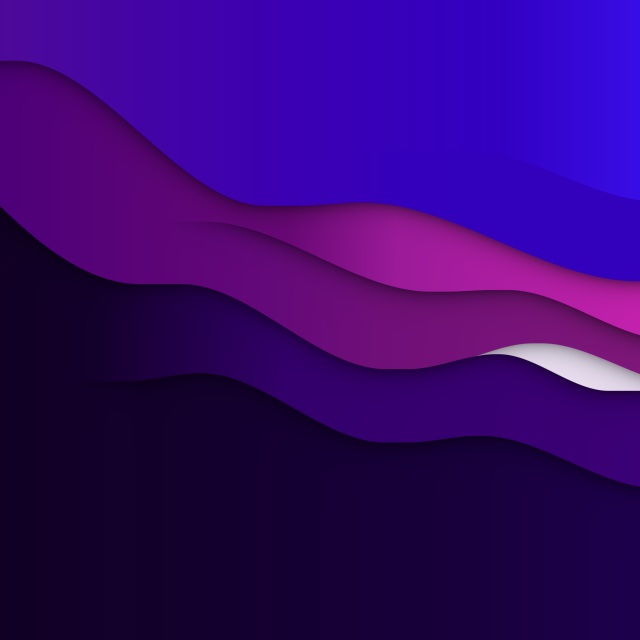
Write a WebGL 2 fragment shader that draws this background.

```glsl
#version 300 es
precision highp float;
// Layered paper waves in blue, magenta and violet, descending to the right.
// Each wave edge is a base height minus smooth steps; layers are painted from
// top to bottom, each with a horizontal ramp and a shadow cast by the one above.

uniform vec2 u_resolution;
out vec4 fragColor;

// Shadow tuning
const float SHADOW_WIDTH = 0.014;
const float SHADOW_DEPTH = 0.45;

// Wave steps, one per column: start x, end x, drop
const mat4x3 BLUE_STEPS = mat4x3(
    0.729, 1.029, 0.0794,  0.0, 1.0, 0.0,
    0.0, 1.0, 0.0,         0.0, 1.0, 0.0);
const mat4x3 MAGENTA_STEPS = mat4x3(
    0.026, 0.414, 0.2266,  0.469, 0.566, -0.0052,
    0.566, 0.996, 0.123,   0.0, 1.0, 0.0);
const mat4x3 PURPLE_STEPS = mat4x3(
    0.319, 0.673, 0.1094,  0.697, 0.768, -0.0026,
    0.794, 1.049, 0.0781,  0.0, 1.0, 0.0);
const mat4x3 WHITE_STEPS = mat4x3(
    0.651, 0.833, -0.0417, 0.846, 1.078, 0.0651,
    0.0, 1.0, 0.0,         0.0, 1.0, 0.0);
const mat4x3 VIOLET_STEPS = mat4x3(
    -0.5625, 0.219, 0.638, 0.284, 0.603, 0.1328,
    0.638, 0.775, -0.0234, 0.779, 0.951, 0.0573);
const mat4x3 DARK_STEPS = mat4x3(
    0.195, 0.3125, -0.013, 0.315, 0.602, 0.1081,
    0.638, 0.745, -0.0104, 0.753, 1.029, 0.082);

// Wave heights at their left end
const float BLUE_BASE = 0.7643;
const float MAGENTA_BASE = 0.905;
const float PURPLE_BASE = 0.6536;
const float WHITE_BASE = 0.4219;
const float VIOLET_BASE = 1.194;
const float DARK_BASE = 0.4036;

// Colour ramps, left to right
const mat4x3 SKY = mat4x3(
    0.30, 0.035, 0.60,  0.235, 0.0, 0.69,  0.20, 0.0, 0.76,  0.22, 0.05, 0.90);
const mat4x3 MAGENTA = mat4x3(
    0.30, 0.0, 0.47,  0.41, 0.03, 0.46,  0.61, 0.105, 0.60,  0.77, 0.13, 0.68);
const mat4x3 PURPLE = mat4x3(
    0.30, 0.0, 0.47,  0.36, 0.02, 0.48,  0.44, 0.06, 0.47,  0.50, 0.09, 0.48);
const mat4x3 VIOLET = mat4x3(
    0.065, 0.0, 0.14,  0.075, 0.0, 0.17,  0.20, 0.0, 0.42,  0.23, 0.0, 0.46);
const mat4x3 DARK = mat4x3(
    0.06, 0.0, 0.13,  0.08, 0.0, 0.19,  0.095, 0.0, 0.24,  0.115, 0.0, 0.30);
const vec3 BLUE = vec3(0.20, 0.0, 0.735);
const vec3 WHITE = vec3(0.91, 0.87, 0.94);

// Four-colour gradient; the two inner stops are free
vec3 ramp(float x, float stopA, float stopB, mat4x3 colors) {
    vec3 c = mix(colors[0], colors[1], clamp(x / stopA, 0.0, 1.0));
    c = mix(c, colors[2], clamp((x - stopA) / (stopB - stopA), 0.0, 1.0));
    return mix(c, colors[3], clamp((x - stopB) / (1.0 - stopB), 0.0, 1.0));
}

float waveHeight(float x, float base, mat4x3 steps) {
    float y = base;
    for (int i = 0; i < 4; i++) {
        y -= steps[i].z * smoothstep(steps[i].x, steps[i].y, x);
    }
    return y;
}

// Approximate distance below a wave edge, corrected for its slope
float depthBelow(vec2 p, float base, mat4x3 steps) {
    const float H = 0.002;
    float slope = (waveHeight(p.x + H, base, steps)
                 - waveHeight(p.x - H, base, steps)) / (2.0 * H);
    return (waveHeight(p.x, base, steps) - p.y) / sqrt(1.0 + slope * slope);
}

// Paint one layer below its edge, shaded by the layer above
vec3 paint(vec3 under, vec3 color, float depth, float shadow, float opacity) {
    float aa = 0.75 / u_resolution.y;
    float shade = 1.0 - shadow * exp(-max(depth, 0.0) / SHADOW_WIDTH);
    return mix(under, color * shade, smoothstep(-aa, aa, depth) * opacity);
}

void main() {
    vec2 p = gl_FragCoord.xy / u_resolution;

    // Sky and its faint blue wave
    vec3 col = ramp(p.x, 0.42, 0.78, SKY);
    col = paint(col, BLUE, depthBelow(p, BLUE_BASE, BLUE_STEPS),
                0.0, smoothstep(0.5, 0.78, p.x));

    // Magenta and purple bands
    col = paint(col, ramp(p.x, 0.45, 0.62, MAGENTA),
                depthBelow(p, MAGENTA_BASE, MAGENTA_STEPS), SHADOW_DEPTH, 1.0);
    col = paint(col, ramp(p.x, 0.30, 0.60, PURPLE),
                depthBelow(p, PURPLE_BASE, PURPLE_STEPS),
                SHADOW_DEPTH, smoothstep(0.24, 0.42, p.x));

    // White sliver
    col = paint(col, WHITE, depthBelow(p, WHITE_BASE, WHITE_STEPS),
                0.8 * SHADOW_DEPTH, smoothstep(0.725, 0.745, p.x));

    // Violet band and the dark ground
    col = paint(col, ramp(p.x, 0.15, 0.45, VIOLET),
                depthBelow(p, VIOLET_BASE, VIOLET_STEPS), SHADOW_DEPTH, 1.0);
    col = paint(col, ramp(p.x, 0.40, 0.75, DARK),
                depthBelow(p, DARK_BASE, DARK_STEPS),
                SHADOW_DEPTH, smoothstep(0.08, 0.24, p.x));

    fragColor = vec4(col, 1.0);
}
```
